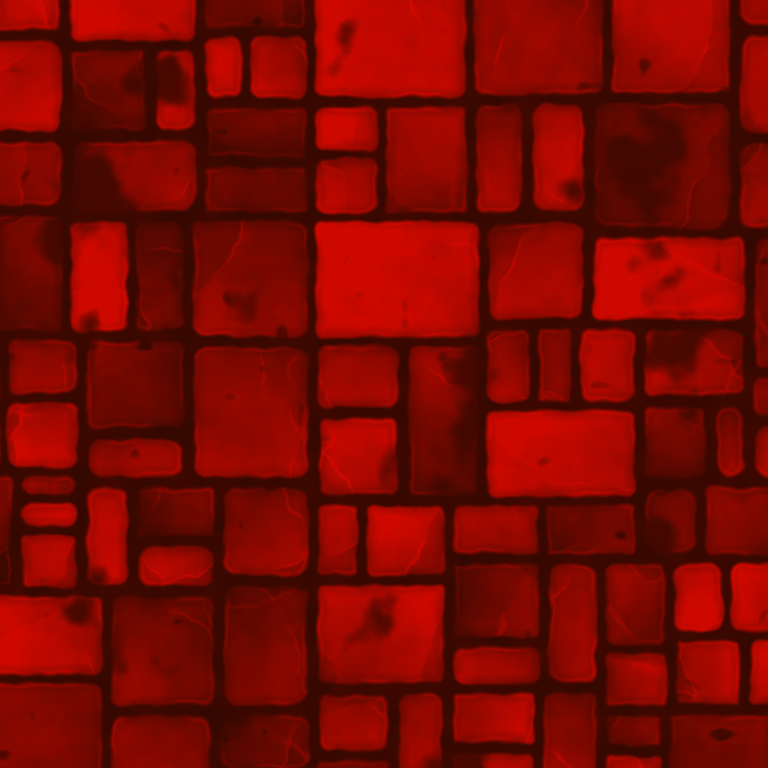
This texture is drawn by a WebGL 2 fragment shader. Its source:

```glsl
#version 300 es
precision highp float;
// Old wall of irregular squared stones under deep red light.
// Interlocking jittered joints give the blocks, which are split again at random;
// gradient noise adds stains, pits and mottling, warped lines add broken facets.

#define GRID vec2(5.6, 6.4)     // blocks across the canvas before splitting
#define JOINT 0.0055            // half width of the joints
#define WOBBLE 0.0028           // unevenness of the joint lines
#define STAIN_LEVEL 0.29        // higher leaves fewer dark stains
#define STAIN_SOFT 0.22
#define MOTTLE 0.17
#define RIM_LIGHT 0.20
#define RED_RANGE vec2(0.18, 0.80)
#define GREEN 0.03

uniform vec2 u_resolution;
out vec4 fragColor;

float hash(vec2 p) {
    vec3 q = fract(p.xyx * 0.1031);
    q += dot(q, q.yzx + 33.33);
    return fract((q.x + q.y) * q.z);
}

vec2 direction(float turn) {
    return vec2(cos(6.2832 * turn), sin(6.2832 * turn));
}

float cornerSlope(vec2 cell, vec2 corner, vec2 f) {
    return dot(direction(hash(cell + corner)), f - corner);
}

float gradientNoise(vec2 p) {
    vec2 c = floor(p), f = p - c;
    vec2 u = f * f * f * (f * (f * 6.0 - 15.0) + 10.0);
    float low = mix(cornerSlope(c, vec2(0, 0), f), cornerSlope(c, vec2(1, 0), f), u.x);
    float high = mix(cornerSlope(c, vec2(0, 1), f), cornerSlope(c, vec2(1, 1), f), u.x);
    return mix(low, high, u.y);
}

float fbm(vec2 p) {
    float sum = 0.0, weight = 1.0;
    for (int i = 0; i < 4; i++) {
        sum += weight * gradientNoise(p);
        p = mat2(1.6, 1.2, -1.2, 1.6) * p + 17.3;
        weight *= 0.5;
    }
    return sum;
}

float jointAt(vec2 cell) { return mix(0.22, 0.78, hash(cell + 71.0)); }

// Finds the block around p: its corners and a number pair unique to it.
void findStone(vec2 p, out vec2 lo, out vec2 hi, out vec2 id) {
    // Cells hold upright and level joints in turn, each ending at its neighbours.
    vec2 g = p * GRID, cell = floor(g);
    vec2 across = mod(cell.x + cell.y, 2.0) < 0.5 ? vec2(1, 0) : vec2(0, 1);
    float side = step(dot(cell, across) + jointAt(cell), dot(g, across));
    vec2 next = cell + across * (2.0 * side - 1.0), along = across.yx;
    float end = step(dot(next, along) + jointAt(next), dot(g, along));
    id = cell + across * side + along * end;

    float a = jointAt(id - 1.0), b = jointAt(id);
    float c = jointAt(id - vec2(0, 1)), d = jointAt(id - vec2(1, 0));
    bool even = mod(id.x + id.y, 2.0) < 0.5;
    lo = (id - 1.0 + (even ? vec2(a, c) : vec2(d, a))) / GRID;
    hi = (id + (even ? vec2(b, d) : vec2(c, b))) / GRID;

    // Split long blocks more often than short ones.
    for (int i = 0; i < 3; i++) {
        vec2 size = hi - lo;
        bool wide = size.x * mix(0.75, 1.3, hash(id + 5.0)) > size.y;
        float longest = wide ? size.x : size.y;
        if (hash(id + 11.0) > smoothstep(0.07, 0.29, longest)) break;
        vec2 axis = wide ? vec2(1, 0) : vec2(0, 1);
        float cut = dot(mix(lo, hi, mix(0.33, 0.67, hash(id + 23.0))), axis);
        float beyond = step(cut, dot(p, axis));
        if (beyond > 0.5) lo = mix(lo, vec2(cut), axis);
        else hi = mix(hi, vec2(cut), axis);
        id = id * 2.0 + vec2(37.0 + beyond, 53.0 - 3.0 * beyond);
    }
}

float roundBox(vec2 p, vec2 halfSize, float radius) {
    vec2 q = abs(p) - halfSize + radius;
    return length(max(q, 0.0)) + min(max(q.x, q.y), 0.0) - radius;
}

void main() {
    vec2 p = gl_FragCoord.xy / u_resolution.y;
    vec2 w = p + WOBBLE * vec2(gradientNoise(p * 19.0), gradientNoise(p * 19.0 + 40.0));
    vec2 lo, hi, id;
    findStone(w, lo, hi, id);
    vec2 q = w - 0.5 * (lo + hi), halfSize = 0.5 * (hi - lo);
    vec2 seed = vec2(hash(id + 3.0), hash(id + 91.0));
    vec2 s = p + 9.0 * seed;

    // Outline with worn corners
    float gap = JOINT * mix(0.7, 1.35, seed.y);
    float d = roundBox(q, halfSize - gap, mix(0.005, 0.02, seed.x));
    d += 0.004 * gradientNoise(p * 42.0);
    float stone = 1.0 - smoothstep(-0.004, 0.002, d);

    // Face tone: per block, sloped, mottled
    float tone = mix(0.33, 0.98, hash(id + 61.0));
    tone += 0.2 * dot(q, direction(seed.x)) / length(halfSize);
    tone += MOTTLE * fbm(s * 9.0) + 0.05 * fbm(s * 38.0);

    // Broken facets with light edges
    float glint = 0.0;
    float patchy = smoothstep(-0.1, 0.3, gradientNoise(s * 13.0 + 5.0));
    for (int i = 0; i < 2; i++) {
        vec2 k = id + 29.0 * float(i + 1);
        float reach = mix(0.2, 0.8, hash(k)) * length(halfSize);
        float f = dot(q, direction(hash(k + 7.0))) - reach + 0.025 * fbm(s * 11.0 + float(i) * 8.0);
        tone += 0.24 * (hash(k + 13.0) - 0.65) * smoothstep(-0.002, 0.003, f);
        glint += exp(-f * f / 0.000005) * patchy;
    }
    float rim = (d + 0.005) / 0.0022;
    glint += exp(-rim * rim) * smoothstep(-0.15, 0.25, gradientNoise(s * 16.0));

    // Pits, shaded edges and stains that run over the joints
    tone -= 0.35 * smoothstep(0.42, 0.56, gradientNoise(s * 27.0));
    tone *= mix(0.7, 1.0, smoothstep(0.0, 0.018, -d));
    float dirt = fbm(p * 4.2 + 3.0) + 0.3 * (seed.y - 0.5) + 0.12 * fbm(s * 17.0);
    float stain = smoothstep(STAIN_LEVEL, STAIN_LEVEL + STAIN_SOFT, dirt);
    tone = mix(tone, 0.1 + 0.1 * tone, stain);
    tone += RIM_LIGHT * min(glint, 1.0) * (1.0 - 0.7 * stain);

    float mortar = 0.07 + 0.07 * gradientNoise(p * 24.0);
    float value = clamp(mix(mortar, tone, stone), 0.0, 1.0);
    fragColor = vec4(mix(RED_RANGE.x, RED_RANGE.y, value), GREEN, 0.0, 1.0);
}
```
